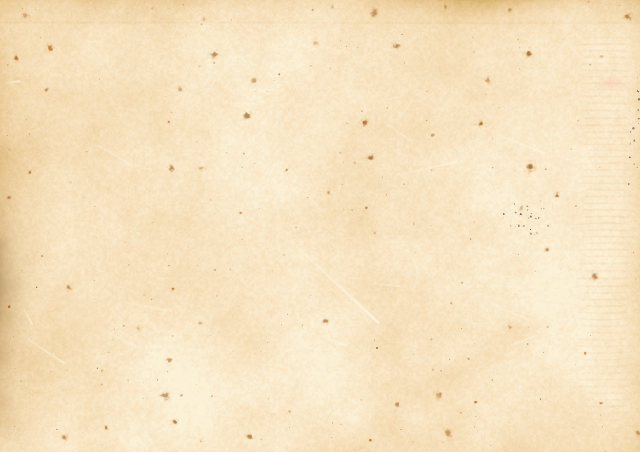
Reproduce this texture procedurally as a Shadertoy shader.

```glsl
// Old cream paper with foxing spots, pale scratches, stained edges and a ribbed right margin.

float hash(vec2 p) {
    vec3 q = fract(p.xyx * vec3(0.1031, 0.1030, 0.0973));
    q += dot(q, q.yzx + 33.33);
    return fract((q.x + q.y) * q.z);
}

vec2 hash2(vec2 p) {
    return vec2(hash(p + 17.3), hash(p + 71.9));
}

float noise(vec2 p) {
    vec2 i = floor(p), f = fract(p);
    f = f * f * (3.0 - 2.0 * f);
    return mix(mix(hash(i), hash(i + vec2(1, 0)), f.x),
               mix(hash(i + vec2(0, 1)), hash(i + vec2(1, 1)), f.x), f.y);
}

float fbm(vec2 p) {
    float sum = 0.0, amp = 0.5;
    for (int i = 0; i < 6; i++) {
        sum += amp * noise(p);
        p = mat2(1.6, 1.2, -1.2, 1.6) * p + 5.7;
        amp *= 0.5;
    }
    return sum;
}

float blob(vec2 p, vec2 center, vec2 radius) {
    vec2 d = (p - center) / radius;
    return exp(-dot(d, d));
}

// Soft round spots, at most one per grid cell
float spots(vec2 p, float cell, float share, float radius) {
    vec2 id = floor(p / cell);
    vec2 center = (id + 0.2 + 0.6 * hash2(id)) * cell;
    float size = radius * mix(0.4, 1.0, pow(hash(id + 5.1), 2.0));
    float d = length(p - center) + (noise(p * 200.0) - 0.5) * size;
    float strength = mix(0.3, 1.0, hash(id + 9.4));
    return step(hash(id + 2.7), share) * strength * (1.0 - smoothstep(size * 0.3, size * 1.3, d));
}

// Stroke that tapers towards its start
float scratch(vec2 p, vec2 a, vec2 b, float width, float px) {
    vec2 ab = b - a;
    float t = clamp(dot(p - a, ab) / dot(ab, ab), 0.0, 1.0);
    float d = length(p - a - ab * t);
    return (1.0 - smoothstep(width * 0.3, width + px, d)) * mix(0.35, 1.0, t);
}

// Ramp from pale cream to tan
vec3 paperColor(float age) {
    age = max(age, 0.0);
    return vec3(0.985, 0.945, 0.845) - vec3(0.085 * pow(age, 1.5), 0.175 * age, 0.295 * age);
}

void mainImage(out vec4 fragColor, in vec2 fragCoord) {
    float px = 1.0 / iResolution.y;
    vec2 p = fragCoord * px;
    float right = iResolution.x * px - p.x;
    vec2 q = p + 0.09 * (vec2(fbm(p * 5.0), fbm(p * 5.0 + 40.0)) - 0.5);

    // Cloudy ageing and fibre grain
    float cloud = fbm(p * 3.2 + 11.0);
    float age = 0.27 + 0.55 * (cloud - 0.5) + 0.34 * (fbm(p * 14.0) - 0.5);
    age += 0.20 * (noise(p * 260.0) - 0.5) + 0.14 * (noise(p * 120.0 + 9.0) - 0.5);

    // Bleached and tanned regions
    age -= 0.24 * blob(q, vec2(0.40, 0.11), vec2(0.12, 0.17));
    age -= 0.20 * blob(q, vec2(0.71, 0.25), vec2(0.09, 0.22));
    age -= 0.10 * blob(q, vec2(1.12, 0.42), vec2(0.22, 0.28));
    age -= 0.08 * blob(q, vec2(0.62, 0.60), vec2(0.12, 0.25));
    age += 0.16 * blob(q, vec2(0.43, 0.37), vec2(0.16, 0.13));
    age += 0.13 * blob(q, vec2(0.15, 0.18), vec2(0.15, 0.18));
    age += 0.13 * blob(q, vec2(0.80, 0.54), vec2(0.13, 0.09));
    age += 0.20 * blob(q, vec2(0.90, 0.03), vec2(0.16, 0.07));
    vec2 slant = mat2(0.87, -0.5, 0.5, 0.87) * (q - vec2(1.07, 0.22));
    age += 0.22 * blob(slant, vec2(0), vec2(0.17, 0.035));

    // Darkened edges
    float ragged = 0.5 + cloud;
    age += ragged * (0.38 * exp(-p.x / 0.05) + 0.3 * exp(-right / 0.025));
    age += ragged * (0.35 * exp(-(1.0 - p.y) / 0.025) + 0.12 * exp(-p.y / 0.04));
    age += 0.6 * blob(q, vec2(1.09, 1.01), vec2(0.14, 0.04));

    // Top crease and a faint upright fold
    float crease = p.y - 0.948 - 0.003 * noise(p * 4.0);
    age += 0.14 * exp(-pow(crease / 0.0025, 2.0)) + 0.04 * smoothstep(-0.002, 0.004, crease);
    age -= 0.09 * exp(-pow((p.x - 0.614) / 0.002, 2.0)) * noise(p * 9.0);

    // Ribbed margin
    float ribEnd = 0.148 - 0.03 * noise(vec2(p.y * 60.0, 3.0));
    float ribMask = (1.0 - smoothstep(ribEnd - 0.012, ribEnd, right)) * smoothstep(0.01, 0.04, right);
    ribMask *= smoothstep(0.05, 0.10, p.y) * (1.0 - smoothstep(0.90, 0.94, p.y));
    float rib = sin(6.2832 * (p.y / 0.0148 + 0.5 * noise(p * vec2(9.0, 14.0))));
    age += ribMask * (0.17 * pow(0.5 + 0.5 * rib, 4.0) - 0.05) * (0.4 + noise(p * 12.0));
    vec3 color = paperColor(age);

    // Brown stain on the left edge, pink smudge near the right one
    float stain = blob(q, vec2(-0.02, 0.32), vec2(0.05, 0.16)) * (0.5 + fbm(p * 20.0));
    color = mix(color, vec3(0.58, 0.45, 0.24), clamp(0.75 * stain, 0.0, 1.0));
    color = mix(color, vec3(0.96, 0.72, 0.66), 0.35 * blob(q, vec2(1.37, 0.82), vec2(0.03, 0.012)));

    // Pale scratches
    float marks = scratch(p, vec2(0.645, 0.465), vec2(0.836, 0.287), 0.0028, px);
    for (int i = 0; i < 22; i++) {
        vec2 id = vec2(i, 3 * i + 1);
        vec2 start = hash2(id) * vec2(1.25, 0.85);
        float angle = mix(-1.2, 0.45, hash(id + 4.0));
        vec2 end = start + vec2(cos(angle), sin(angle)) * mix(0.03, 0.15, hash(id + 8.0));
        marks = max(marks, scratch(p, start, end, 0.0018, px) * mix(0.25, 0.85, hash(id + 6.0)));
    }
    color = mix(color, vec3(1.0, 0.965, 0.88), 0.75 * marks);

    // Foxing, small flecks and dark specks
    float halo = spots(p, 0.085, 0.30, 0.013);
    color = mix(color, vec3(0.86, 0.66, 0.38), 0.4 * halo);
    color = mix(color, vec3(0.62, 0.39, 0.16), 0.85 * spots(p, 0.085, 0.30, 0.0075));
    color = mix(color, vec3(0.68, 0.50, 0.28), 0.6 * spots(p + 3.0, 0.032, 0.14, 0.003));
    float soot = blob(p, vec2(1.165, 0.515), vec2(0.04, 0.03)) + blob(p, vec2(1.41, 0.72), vec2(0.01, 0.09));
    color = mix(color, vec3(0.30, 0.28, 0.24), 0.8 * spots(p + 7.0, 0.009, 0.55 * soot, 0.0035));

    fragColor = vec4(color, 1.0);
}
```
